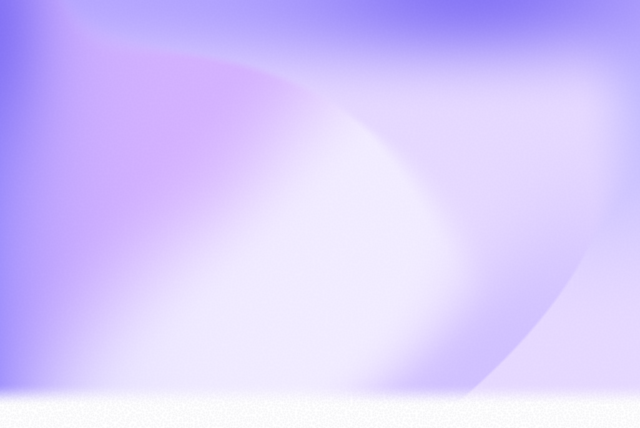
This background is drawn by a Shadertoy shader. Its source:

```glsl
const vec3 INDIGO = vec3(0.48, 0.41, 0.95);
const vec3 PERIWINKLE = vec3(0.60, 0.55, 0.99);
const vec3 LAVENDER = vec3(0.72, 0.66, 1.00);
const vec3 ORCHID = vec3(0.83, 0.70, 1.00);
const vec3 MIST = vec3(0.90, 0.85, 1.00);
const vec3 PALE = vec3(0.945, 0.925, 1.00);
const vec3 SHADE = vec3(0.82, 0.76, 1.00);
const vec3 HAZE = vec3(0.76, 0.73, 1.00);
const vec3 FLOOR = vec3(0.985, 0.985, 0.99);

vec2 hash2(vec2 cell) {
    vec3 h = fract(cell.xyx * vec3(0.1031, 0.1030, 0.0973));
    h += dot(h, h.yzx + 33.33);
    return fract((h.xx + h.yz) * h.zy);
}

// Distance to the nearest scattered point, roughly centred on zero
float cellNoise(vec2 p) {
    vec2 cell = floor(p), local = fract(p);
    float nearest = 2.0;
    for (int j = -1; j <= 1; j++) {
        for (int i = -1; i <= 1; i++) {
            vec2 offset = vec2(i, j);
            vec2 delta = offset + hash2(cell + offset) - local;
            nearest = min(nearest, dot(delta, delta));
        }
    }
    return sqrt(nearest) - 0.45;
}

float glow(vec2 p, vec2 center, vec2 radius) {
    vec2 d = (p - center) / radius;
    return exp(-dot(d, d));
}

float softStep(float d, float width) {
    return smoothstep(-width, width, d);
}

// Depth of the curved crest below the top edge
float crestDepth(float x) {
    return 0.10 + 0.035 * x + 0.31 * x * x * x * x - 0.1 * exp((0.15 - x) * 18.0);
}

// Orchid wash running diagonally into the pale core
vec3 leftField(vec2 p) {
    vec3 color = mix(ORCHID, PALE, smoothstep(0.70, 1.22, p.x + p.y));
    color = mix(color, ORCHID + vec3(0.02, 0.0, 0.0),
                0.4 * glow(p, vec2(0.40, 0.36), vec2(0.20, 0.17)));
    color = mix(color, PERIWINKLE, 0.85 * exp(-p.x * 7.5));
    return mix(color, INDIGO, 0.75 * glow(p, vec2(-0.03, 0.05), vec2(0.13, 0.28)));
}

// Shaded crescent, bounded on its right by an arc
vec3 rightField(vec2 p) {
    float arc = p.x - 1.45 + 0.92 * (p.y - 0.3) * (p.y - 0.3);
    float crescent = smoothstep(-0.36, -0.06, arc) * smoothstep(0.25, 0.85, p.y);
    vec3 inner = mix(MIST, SHADE, crescent);
    vec3 outer = mix(HAZE, MIST, smoothstep(0.20, 0.78, p.y));
    float edge = mix(0.10, 0.006, smoothstep(0.30, 0.60, p.y));
    return mix(inner, outer, softStep(arc, edge));
}

// Violet band and deep glow along the top
vec3 upperField(vec2 p, vec3 base) {
    vec3 color = mix(LAVENDER, base, smoothstep(-0.02, 0.27, p.y));
    color = mix(color, INDIGO, 0.88 * glow(p, vec2(1.10, -0.03), vec2(0.34, 0.13)));
    return mix(color, PERIWINKLE, 0.25 * glow(p, vec2(0.85, 0.0), vec2(0.60, 0.12)));
}

void mainImage(out vec4 fragColor, in vec2 fragCoord) {
    // Height units, with y measured down from the top
    vec2 p = fragCoord / iResolution.y;
    p.x *= 1.5 * iResolution.y / iResolution.x;
    p.y = 1.0 - p.y;

    // Pale core fades into the crescent
    float bend = max(p.y - 0.5, 0.0);
    float coreEdge = 1.10 - 1.6 * bend * bend;
    vec3 right = rightField(p);
    vec3 color = mix(leftField(p), right, softStep(p.x - coreEdge, 0.13));

    // Crest is crisp in the middle and soft at both ends
    float crestWidth = 0.014 + 0.10 * smoothstep(0.82, 1.12, p.x)
                     + 0.035 * (1.0 - smoothstep(0.15, 0.45, p.x));
    float above = softStep(crestDepth(p.x) - p.y, crestWidth);
    color = mix(color, upperField(p, right), above);

    // White floor and fine grain
    float ground = smoothstep(0.895, 0.95, p.y);
    color = mix(color, FLOOR, ground);
    color += cellNoise(p * 170.0) * mix(0.012, 0.045, ground);
    fragColor = vec4(clamp(color, 0.0, 1.0), 1.0);
}
```
